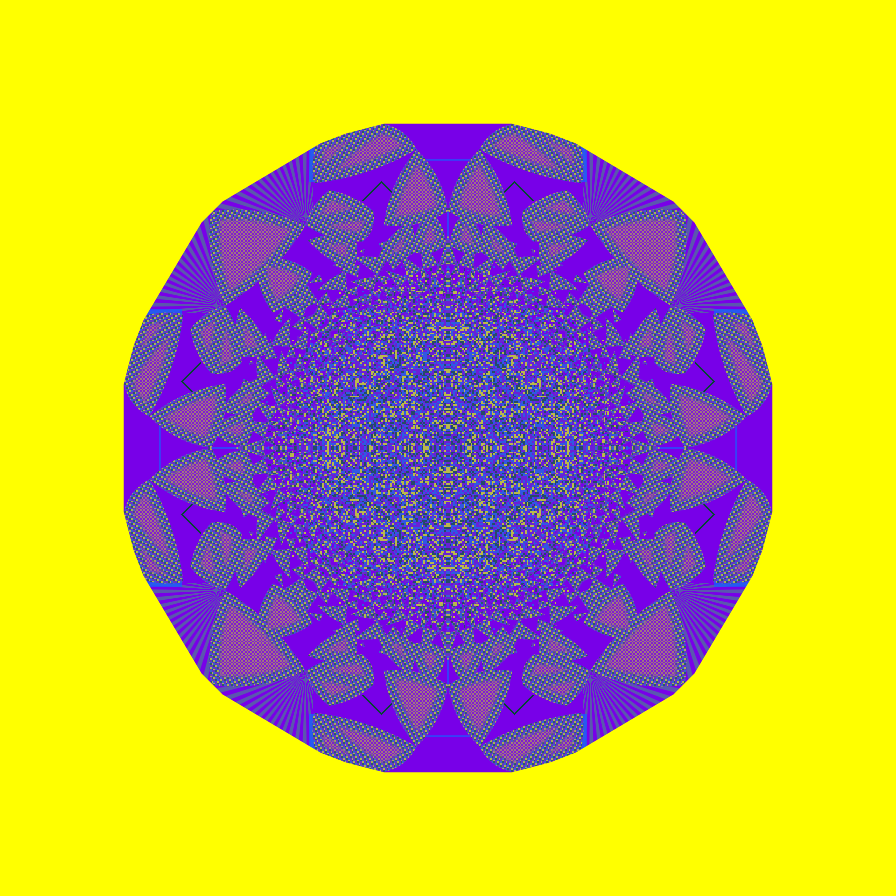
Write a Shadertoy shader that draws this pattern.

```glsl
// A round sandpile mandala: dithered curved triangles on violet, in a yellow field.
const float SPAN = 768.0;   // drawing units across the canvas
const float GRID = 512.0;   // grains across the canvas
const vec3 YELLOW = vec3(1.0, 1.0, 0.0);
const vec3 VIOLET = vec3(0.47, 0.0, 0.91);
const vec3 BLUE = vec3(0.10, 0.36, 1.0);
const vec3 DARK = vec3(0.02, 0.28, 0.20);
const vec3 PINK_HAZE = vec3(0.56, 0.28, 0.67);
const vec3 TEAL_HAZE = vec3(0.33, 0.40, 0.64);
const vec3 CORE_HAZE = vec3(0.33, 0.31, 0.73);

// Mirror into one octant: x is the smaller coordinate, y the larger.
vec2 foldOctant(vec2 p) {
    p = abs(p);
    return vec2(min(p.x, p.y), max(p.x, p.y));
}

float hash(vec2 cell) {
    uint n = uint(cell.x) + 4099u * uint(cell.y);
    n = (n ^ (n >> 16)) * 2146121u + 7919u;
    n = (n ^ (n >> 15)) * 2221713u;
    n = (n ^ (n >> 13)) * 48271u;
    return float((n >> 12) & 65535u) / 65536.0;
}

// Distance beyond side ab of a triangle, bowed away from corner c.
float side(vec2 p, vec2 a, vec2 b, vec2 c, float bow) {
    vec2 e = b - a;
    vec2 n = normalize(vec2(e.y, -e.x));
    n *= -sign(dot(n, c - a));
    float t = clamp(dot(p - a, e) / dot(e, e), 0.0, 1.0);
    return dot(p - a, n) - 4.0 * bow * t * (1.0 - t);
}

float bowedTriangle(vec2 p, vec2 a, vec2 b, vec2 c, float bow) {
    return max(side(p, a, b, c, bow), max(side(p, b, c, a, bow), side(p, c, a, b, bow)));
}

// Outline as an intersection of half planes.
float outline(vec2 q) {
    float d = max(q.y - 278.0, dot(q, vec2(0.511, 0.859)) - 280.2);
    d = max(d, dot(q, vec2(0.25, 0.968)) - 282.8);
    d = max(d, dot(q, vec2(0.36, 0.933)) - 283.0);
    return max(d, dot(q, vec2(0.7071)) - 286.0);
}

// The large triangles of the outer rings.
float outerTriangles(vec2 q) {
    float d = bowedTriangle(q, vec2(58, 278), vec2(27, 256), vec2(115, 227), 5.0);
    d = min(d, bowedTriangle(q, vec2(58, 278), vec2(115, 227), vec2(113, 262), 2.0));
    d = min(d, bowedTriangle(q, vec2(27, 256), vec2(0, 203), vec2(55, 191), 5.0));
    d = min(d, bowedTriangle(q, vec2(203, 203), vec2(122, 191), vec2(191, 122), 6.0));
    d = min(d, bowedTriangle(q, vec2(64, 203), vec2(122, 191), vec2(73, 177), 4.0));
    d = min(d, bowedTriangle(q, vec2(64, 203), vec2(122, 191), vec2(102, 221), 3.0));
    d = min(d, bowedTriangle(q, vec2(163, 163), vec2(116, 150), vec2(150, 116), 5.0));
    d = min(d, bowedTriangle(q, vec2(120, 178), vec2(80, 182), vec2(82, 152), 3.0));
    d = min(d, bowedTriangle(q, vec2(32, 194), vec2(34, 164), vec2(60, 163), 4.0));
    return min(d, bowedTriangle(q, vec2(16, 203), vec2(2, 174), vec2(30, 168), 4.0));
}

// Inner triangles: two interleaved lattices seen through the map 1 / z^2.
float innerTriangles(vec2 q) {
    float r2 = max(dot(q, q), 1.0);
    vec2 w = 1e6 * vec2(q.y * q.y - q.x * q.x, 2.0 * q.x * q.y) / (r2 * r2);
    vec2 c = fract(w / vec2(12.0, 8.0) + 0.5) - 0.5;
    vec2 s = fract(w / vec2(12.0, 8.0)) - 0.5;
    float d = max(c.x - 0.36, abs(c.y) * 1.1 - c.x * 0.6 - 0.30);
    d = min(d, max(s.x - 0.22, abs(s.y) * 1.1 - s.x * 0.6 - 0.18));
    return d * 4e-6 * r2 * sqrt(r2);
}

// Grains softened toward their haze: ordered in triangles, random in the core.
vec3 orderedGrain(vec2 cell, float depth) {
    float k = mod(cell.x + 3.0 * cell.y, 5.0);
    vec3 rim = k < 0.5 ? YELLOW : k < 1.5 ? VIOLET : k < 2.5 ? BLUE : k < 3.5 ? DARK : VIOLET;
    vec3 heart = mod(cell.x + cell.y, 2.0) > 0.5 ? VIOLET : vec3(0.68, 0.58, 0.40);
    return mix(mix(TEAL_HAZE, rim, 0.5), mix(PINK_HAZE, heart, 0.6), smoothstep(6.0, 12.0, depth));
}

vec3 randomGrain(vec2 cell) {
    float h = hash(cell + 31.0);
    vec3 grain = h < 0.18 ? YELLOW : h < 0.36 ? DARK : h < 0.66 ? BLUE : VIOLET;
    return mix(CORE_HAZE, grain, 0.6);
}

float stroke(float d, float halfWidth, float px) {
    return 1.0 - smoothstep(halfWidth - 0.5 * px, halfWidth + 0.5 * px, abs(d));
}

void mainImage(out vec4 fragColor, in vec2 fragCoord) {
    float size = min(iResolution.x, iResolution.y);
    vec2 uv = (fragCoord - 0.5 * iResolution.xy) / size;
    float px = SPAN / size;
    vec2 q = foldOctant(uv * SPAN);
    vec2 cell = floor(foldOctant(floor(uv * GRID) + 0.5));
    float r = length(q);
    // Violet ground with thin blue and dark lines
    vec3 col = VIOLET;
    col = mix(col, BLUE, 0.7 * stroke(q.y - 247.0, 0.8, px) * step(q.x, 27.0));
    col = mix(col, BLUE, 0.7 * stroke(q.x, 0.8, px) * step(q.y, 203.0));
    float chevron = abs(q.x - 57.0) + abs(q.y - 212.0) - 16.0;
    col = mix(col, DARK, stroke(chevron, 1.0, px) * step(212.0, q.y));
    // Rays spreading from a corner to the rim
    vec2 ray = q - vec2(122.0, 191.0);
    float wave = abs(fract(atan(ray.y, ray.x) * 9.0) - 0.5);
    float fan = step(0.0, ray.y) * step(-6.0, ray.x);
    col = mix(col, TEAL_HAZE, 0.85 * fan * smoothstep(0.18, 0.32, wave));
    col = mix(col, BLUE, 0.8 * stroke(q.x - 116.0, 3.0, px) * step(228.0, q.y));
    // Triangles, then the grainy core
    float d = outerTriangles(q);
    if (r < 185.0) d = min(d, innerTriangles(q));
    col = mix(col, orderedGrain(cell, -d), 1.0 - smoothstep(-0.5 * px, 0.5 * px, d));
    float grainy = 1.0 - smoothstep(85.0, 170.0, r);
    if (hash(cell + 977.0) < grainy) col = randomGrain(cell);
    // Yellow field outside
    col = mix(col, YELLOW, smoothstep(-0.5 * px, 0.5 * px, outline(q)));
    fragColor = vec4(col, 1.0);
}
```
